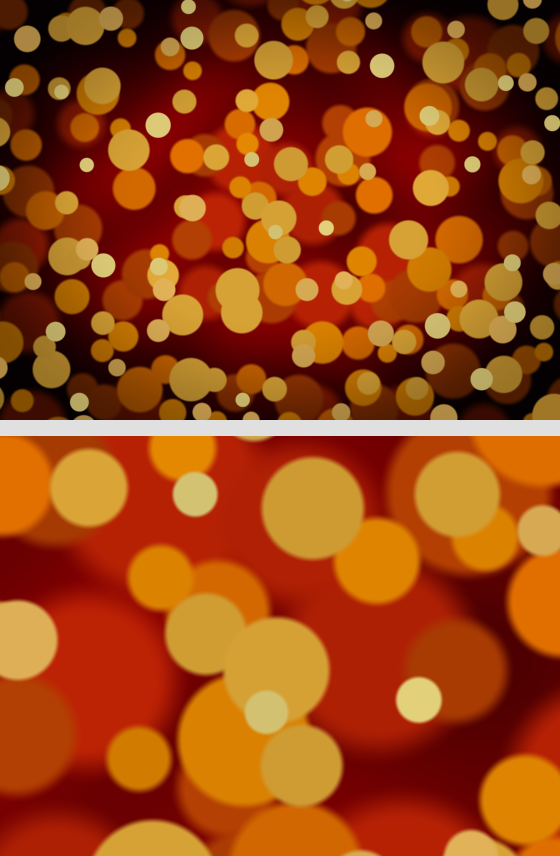
Top, the full canvas; bottom, a detail of the centre.
Write a WebGL 1 fragment shader that draws this background.

```glsl
precision highp float;
uniform vec2 u_resolution;

vec3 hash3(vec2 cell) {
  vec3 k = fract(cell.xyx * vec3(0.1031, 0.1030, 0.0973));
  k += dot(k, k.yxz + 33.33);
  return fract((k.xxy + k.yzz) * k.zyx);
}

// Paints one layer of soft discs, one candidate per jittered grid cell.
vec3 paintDiscs(vec3 base, vec2 p, vec3 tint, float cellSize, vec2 radii,
                float blur, float density, float seed) {
  vec2 grid = p / cellSize + seed * vec2(7.37, 3.61) + 20.0;
  float softness = max(blur, 0.8 / u_resolution.y);
  for (int j = -1; j <= 1; j++) {
    for (int i = -1; i <= 1; i++) {
      vec2 cell = floor(grid) + vec2(float(i), float(j));
      vec3 place = hash3(cell + seed * 17.0);
      vec3 traits = hash3(cell + seed * 31.0 + 91.0);
      vec2 center = cell + 0.08 + 0.84 * place.xy;
      float radius = mix(radii.x, radii.y, place.z * place.z);
      float dist = length(grid - center) * cellSize;
      float cover = 1.0 - smoothstep(radius - softness, radius + softness, dist);
      cover *= step(traits.x, density);
      base = mix(base, tint * (0.95 + 0.1 * traits.y), cover);
    }
  }
  return base;
}

void main() {
  vec2 p = gl_FragCoord.xy / u_resolution.y;
  vec2 fromCenter = 2.0 * gl_FragCoord.xy / u_resolution - 1.0;

  // Light falls off toward the frame; nearer layers are dimmed less.
  float light = 1.0 - smoothstep(0.5, 1.2, length(fromCenter));

  // Deep red glow with uneven dark pockets
  float pockets = sin(p.x * 9.0 + 2.0 * sin(p.y * 6.0)) * sin(p.y * 11.0 + 1.5 * sin(p.x * 7.0));
  vec3 color = vec3(0.48, 0.0, 0.0) * light * (0.82 + 0.25 * pockets);
  color += vec3(0.02, 0.0, 0.004);

  // Far, blurred discs
  color = paintDiscs(color, p, vec3(0.71, 0.13, 0.015) * mix(0.32, 1.0, light),
                     0.235, vec2(0.055, 0.092), 0.016, 0.8, 1.0);
  color = paintDiscs(color, p, vec3(0.68, 0.24, 0.01) * mix(0.42, 1.0, light),
                     0.18, vec2(0.036, 0.066), 0.007, 0.75, 2.0);

  // Middle orange and amber discs
  color = paintDiscs(color, p, vec3(0.85, 0.42, 0.0) * mix(0.55, 1.0, light),
                     0.19, vec2(0.034, 0.062), 0.005, 0.78, 3.0);
  color = paintDiscs(color, p, vec3(0.86, 0.51, 0.005) * mix(0.62, 1.0, light),
                     0.175, vec2(0.022, 0.054), 0.004, 0.82, 4.0);

  // Near, crisp gold, tan and pale discs
  color = paintDiscs(color, p, vec3(0.85, 0.64, 0.21) * mix(0.7, 1.0, light),
                     0.15, vec2(0.027, 0.054), 0.003, 0.84, 5.0);
  color = paintDiscs(color, p, vec3(0.85, 0.67, 0.33) * mix(0.78, 1.0, light),
                     0.2, vec2(0.02, 0.034), 0.0025, 0.75, 6.0);
  color = paintDiscs(color, p, vec3(0.85, 0.78, 0.46) * mix(0.85, 1.0, light),
                     0.2, vec2(0.017, 0.032), 0.002, 0.75, 7.0);

  gl_FragColor = vec4(color, 1.0);
}
```
